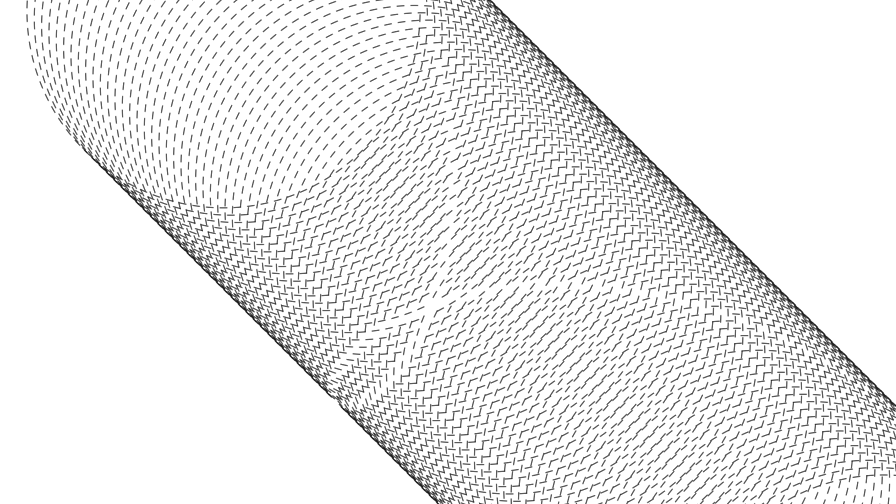
Reproduce this background procedurally as a Shadertoy shader.

```glsl
#define RINGS 90
#define RADIUS 0.390
#define START vec2(0.4435, 0.9776)
#define TRAVEL vec2(1.31, -1.31)
#define LINE_WIDTH 0.0017
#define DASHES 90.0
#define DASH_FILL 0.56
#define SEAM_END 0.988
#define SOFTNESS 1.3
#define PAPER vec3(1.0)
#define INK vec3(0.02)

const float TAU = 6.2831853;

// Share of a filter footprint covered by a thin stroke at a signed distance
float strokeCoverage(float dist, float width, float footprint) {
    float high = min(dist + 0.5 * footprint, 0.5 * width);
    float low = max(dist - 0.5 * footprint, -0.5 * width);
    return max(high - low, 0.0) / footprint;
}

// Dashed ring whose pattern starts at the given turn, clockwise from the right
float dashedRing(vec2 p, float turn, float footprint) {
    float line = strokeCoverage(length(p) - RADIUS, LINE_WIDTH, footprint);
    if (line <= 0.0) return 0.0;

    float circumference = TAU * RADIUS;
    float around = fract(atan(-p.y, p.x) / TAU - turn);
    float period = circumference / DASHES;
    float along = abs(fract(around * DASHES) - 0.5) * period;
    float dash = clamp((0.5 * DASH_FILL * period - along) / footprint + 0.5, 0.0, 1.0);

    // Open gap where the pattern closes on itself
    float seam = clamp((SEAM_END - around) * circumference / footprint + 0.5, 0.0, 1.0);
    return line * dash * seam;
}

void mainImage(out vec4 fragColor, in vec2 fragCoord) {
    vec2 p = fragCoord / iResolution.y;
    float footprint = SOFTNESS / iResolution.y;

    // Rings slide down the diagonal while making one full turn;
    // each step turns by a whole dash, so crossing arcs link into zigzags
    float clear = 1.0;
    for (int i = 0; i <= RINGS; i++) {
        float progress = float(i) / float(RINGS);
        vec2 center = START + TRAVEL * progress;
        clear *= 1.0 - dashedRing(p - center, progress, footprint);
    }

    fragColor = vec4(mix(INK, PAPER, clear), 1.0);
}
```
